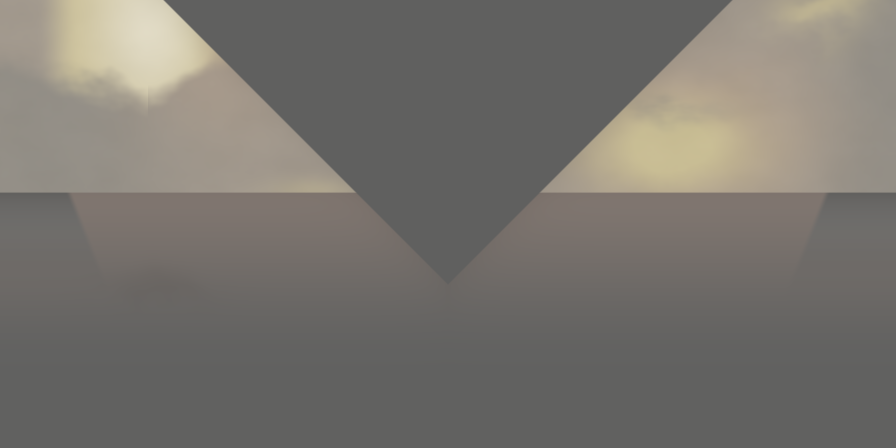
This background is drawn by a WebGL 2 fragment shader. Its source:

```glsl
#version 300 es
precision highp float;
// Hazy sunset clouds above a grey plain, cut by a large downward triangle.

uniform vec2 u_resolution;
out vec4 fragColor;

// Layout: the canvas spans 2 x 1 units, origin at the lower left.
const float HORIZON = 0.570;
const vec2 APEX = vec2(1.0, 0.365);
const float PANEL_HALF_WIDTH = 0.840;
const float PANEL_SLANT = 0.40;
const vec2 SUN = vec2(0.33, 0.94);
const vec2 GLOW = vec2(1.50, 0.670);
const vec2 HIGH_CLOUD = vec2(1.83, 0.98);

// Palette
const vec3 GREY = vec3(0.382, 0.382, 0.378);
const vec3 TRIANGLE_GREY = vec3(0.375, 0.375, 0.371);
const vec3 SIDE_GREY = vec3(0.400, 0.395, 0.387);
const vec3 DUSK = vec3(0.505, 0.465, 0.440);
const vec3 HAZE = vec3(0.630, 0.595, 0.550);
const vec3 CLOUD = vec3(0.575, 0.557, 0.525);
const vec3 ROSE = vec3(0.715, 0.630, 0.550);
const vec3 GOLD = vec3(0.785, 0.740, 0.580);
const vec3 CREAM = vec3(0.880, 0.855, 0.770);

vec2 gradientAt(vec2 cell) {
    vec3 h = fract(vec3(cell.xyx) * vec3(0.1031, 0.1030, 0.0973));
    h += dot(h, h.yzx + 33.33);
    return fract((h.xx + h.yz) * h.zy) * 2.0 - 1.0;
}

float gradientNoise(vec2 p) {
    vec2 i = floor(p), f = fract(p);
    vec2 w = f * f * f * (f * (f * 6.0 - 15.0) + 10.0);
    vec2 e = vec2(0.0, 1.0);
    float low = mix(dot(gradientAt(i), f), dot(gradientAt(i + e.yx), f - e.yx), w.x);
    float high = mix(dot(gradientAt(i + e), f - e), dot(gradientAt(i + 1.0), f - 1.0), w.x);
    return mix(low, high, w.y);
}

float fbm(vec2 p) {
    float sum = 0.0, amplitude = 0.5;
    for (int octave = 0; octave < 4; octave++) {
        sum += amplitude * gradientNoise(p);
        p = p * 2.03 + 17.1;
        amplitude *= 0.45;
    }
    return sum;
}

// Soft elliptical spot: 1 at the centre, fading out with distance.
float spot(vec2 p, vec2 centre, vec2 radius) {
    vec2 d = (p - centre) / radius;
    return exp(-dot(d, d));
}

vec3 leftSky(vec2 p, float billow) {
    vec3 light = mix(HAZE, GOLD, smoothstep(0.08, 0.18, p.x));
    light = mix(light, CREAM, spot(p, SUN, vec2(0.13, 0.20)));
    light = mix(light, ROSE, 0.6 * smoothstep(0.42, 0.52, p.x));

    // Cloud bank with a rounded valley beneath the sun
    float side = p.x - SUN.x;
    float rise = sqrt(side * side + 0.0006) * (side < 0.0 ? 0.36 : 0.75);
    float bankTop = 0.775 + min(rise, 0.115) + 0.12 * billow;
    float bank = 1.0 - smoothstep(bankTop - 0.045, bankTop + 0.020, p.y);
    vec3 cloud = mix(CLOUD, HAZE, smoothstep(0.10, 0.6, p.x) + 0.3 * billow);
    cloud = mix(cloud, ROSE, 0.35 * spot(p, vec2(0.47, 0.83), vec2(0.17, 0.14)));
    cloud = mix(cloud, GOLD, 0.4 * spot(p, vec2(0.70, 0.575), vec2(0.10, 0.028)));
    return mix(light, cloud, bank);
}

vec3 rightSky(vec2 p, float billow) {
    vec3 sky = mix(HAZE, CLOUD, smoothstep(1.72, 2.0, p.x) + 0.25 * billow);
    vec2 warped = p + vec2(0.04, 0.06) * billow;
    sky = mix(sky, ROSE, 0.85 * spot(warped, GLOW + vec2(0.05, 0.03), vec2(0.23, 0.16)));
    sky = mix(sky, GOLD, min(1.3 * spot(warped, GLOW, vec2(0.17, 0.10)), 1.0));

    // Thin dark streaks over the glow
    float streak = spot(p + 0.12 * billow, vec2(1.48, 0.755), vec2(0.13, 0.028));
    sky = mix(sky, CLOUD, 0.6 * streak * smoothstep(-0.3, 0.2, fbm(p * vec2(7.0, 16.0))));
    float crest = spot(p + 0.22 * billow, HIGH_CLOUD, vec2(0.08, 0.065));
    return mix(sky, GOLD, 0.75 * crest);
}

vec3 plain(vec2 p, float billow, float pixel) {
    float depth = max(HORIZON - p.y, 0.0);
    float fade = 1.0 - smoothstep(-0.06, 0.40, depth);
    vec3 colour = mix(GREY, DUSK, min(fade * 1.06, 1.0));
    colour -= 0.018 * spot(p + 0.1 * billow, vec2(0.36, 0.36), vec2(0.11, 0.04));

    // Slanted grey panels at both sides, melting into the plain below
    float edge = abs(p.x - 1.0) - PANEL_HALF_WIDTH + PANEL_SLANT * depth;
    float panel = smoothstep(-pixel, pixel + 0.012, edge);
    vec3 side = SIDE_GREY + 0.03 * exp(-pow((depth - 0.08) / 0.07, 2.0));
    colour = mix(colour, side, panel * (1.0 - smoothstep(0.05, 0.26, depth)));
    return colour - (0.012 + 0.018 * panel) * exp(-depth / 0.018);
}

void main() {
    vec2 p = gl_FragCoord.xy / u_resolution * vec2(2.0, 1.0);
    float pixel = 1.0 / u_resolution.y;
    float billow = fbm(p * vec2(6.0, 8.0) + 3.7);

    vec3 sky = p.x < APEX.x ? leftSky(p, billow) : rightSky(p, billow);
    sky += 0.035 * fbm(p * vec2(8.0, 11.0) + 8.3);
    vec3 colour = mix(plain(p, billow, pixel), sky, smoothstep(-pixel, pixel, p.y - HORIZON));

    // Triangle with a faint shadow along its edges
    float triangle = (abs(p.x - APEX.x) - (p.y - APEX.y)) * sqrt(0.5);
    colour *= 1.0 - 0.04 * exp(-max(triangle, 0.0) / 0.03);
    colour = mix(TRIANGLE_GREY, colour, smoothstep(-pixel, pixel, triangle));
    fragColor = vec4(colour, 1.0);
}
```
